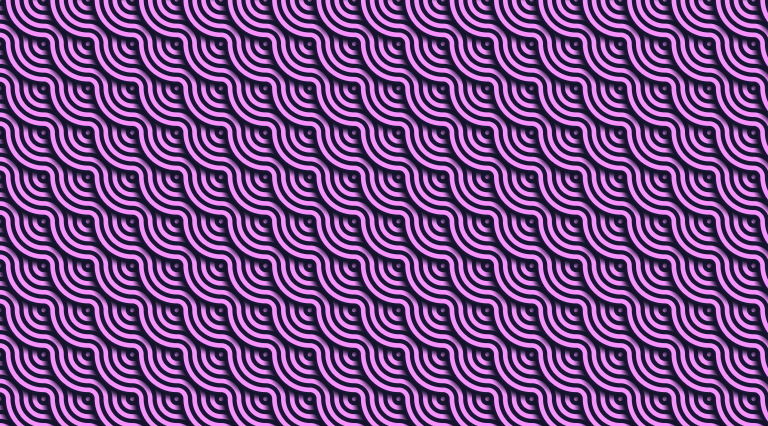
A Shadertoy shader for this pattern:

```glsl
// Diagonal wavy bands of pink lines over a dark ground, with small fans and dots.
// Each square cell lays a ringed disc at its upper right corner over rings
// about its lower left corner; the disc rims cast a soft shade on what lies below.

// Signed distance to rings at every fifth of a cell, with a dot at the centre
float ringDistance(float radius) {
    return abs(fract(radius * 5.0 + 0.5) - 0.5) * 0.2 - 0.052;
}

void mainImage(out vec4 fragColor, in vec2 fragCoord) {
    const float rim = 0.9;
    float cellsPerHeight = 9.6;
    float pixel = cellsPerHeight / iResolution.y;

    // Square lattice hung from the top left corner
    vec2 grid = (fragCoord - vec2(0.0, iResolution.y)) * pixel + vec2(0.015, -0.015);
    vec2 cell = fract(grid);

    float upperRadius = length(cell - 1.0);
    float lowerRadius = length(cell);
    float line, gap;

    if (upperRadius < rim) {
        // Upper disc, shaded by the discs above and to the right
        line = ringDistance(upperRadius);
        gap = min(length(cell - vec2(1.0, 2.0)), length(cell - vec2(2.0, 1.0))) - rim;
    } else {
        // Lower rings, and the dots left showing in the other two corners
        float dotDistance = length(cell - round(cell)) - 0.052;
        line = lowerRadius < rim ? ringDistance(lowerRadius) : dotDistance;
        gap = lowerRadius < 1.0 - rim ? 1.0 - rim - lowerRadius : upperRadius - rim;
    }

    // Smooth line edges and soft shade beside the rims
    float ink = clamp(0.5 - line / pixel, 0.0, 1.0);
    float light = smoothstep(0.0, 0.2, gap);
    vec3 ground = vec3(0.09, 0.09, 0.20) * mix(0.8, 1.0, light);
    vec3 pink = vec3(0.97, 0.57, 0.99);
    fragColor = vec4(mix(ground, pink, ink * light), 1.0);
}
```
